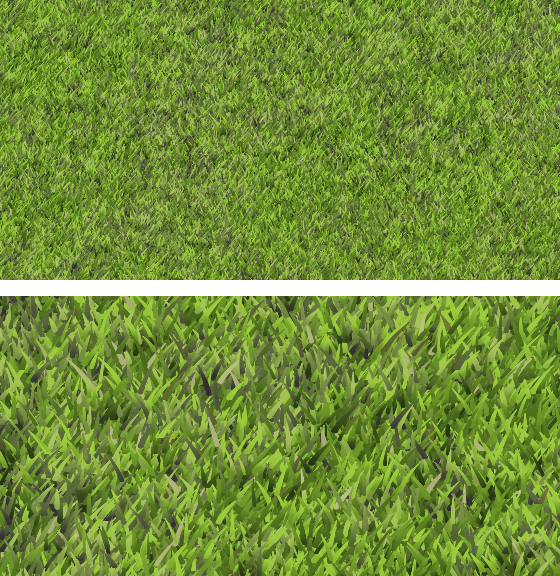
Top: the whole. Bottom: its middle third, enlarged.
This texture is drawn by a Shadertoy shader. Its source:

```glsl
vec4 hash4(vec2 p) {
    vec4 q = fract(p.xyxy * vec4(0.1031, 0.1030, 0.0973, 0.1099));
    q += dot(q, q.wzxy + 33.33);
    return fract((q.xxyz + q.yzzw) * q.zywx);
}

float noise(vec2 p) {
    vec2 i = floor(p), f = fract(p);
    f = f * f * (3.0 - 2.0 * f);
    return mix(mix(hash4(i).x, hash4(i + vec2(1, 0)).x, f.x),
               mix(hash4(i + vec2(0, 1)).x, hash4(i + vec2(1, 1)).x, f.x), f.y);
}

// Ramp from shaded soil through green to sunlit blade tips
vec3 grassColor(float light) {
    vec3 c = mix(vec3(0.15, 0.21, 0.08), vec3(0.31, 0.44, 0.115), smoothstep(-0.15, 0.33, light));
    c = mix(c, vec3(0.42, 0.58, 0.15), smoothstep(0.33, 0.66, light));
    return mix(c, vec3(0.61, 0.80, 0.23), smoothstep(0.66, 1.15, light));
}

void mainImage(out vec4 fragColor, in vec2 fragCoord) {
    vec2 uv = fragCoord / iResolution.y;
    float pixel = 1.0 / iResolution.y;

    // Broad changes in dryness, lean and shade
    float dryness = 0.4 * noise(uv * 5.0 + 7.0) + 0.6 * noise(uv * 19.0 + 40.0);
    float wind = noise(uv * 9.0 + 21.0) - 0.5;
    float clump = 0.5 * noise(uv * vec2(22.0, 30.0) + 3.0) + 0.5 * noise(uv * 55.0 + 60.0) - 0.5;

    vec3 color = grassColor(0.4 * noise(uv * 120.0));
    vec2 cellSize = vec2(0.03, 0.02);

    // Layers of blades, painted from back to front
    for (int layer = 0; layer < 15; layer++) {
        float depth = float(layer) / 14.0;
        vec2 offset = hash4(vec2(float(layer) * 7.3 + 1.0, 5.0)).xy * 40.0;
        vec2 grid = uv / cellSize + offset;
        vec2 cell = floor(grid);

        for (int row = 0; row >= -2; row--)
        for (int column = -1; column <= 1; column++) {
            vec2 id = cell + vec2(column, row);
            vec4 r = hash4(id + float(layer) * 61.7);
            vec4 s = hash4(id + float(layer) * 37.1 + 211.0);

            // Curved, tapering blade from its root
            vec2 p = (grid - id - r.xy) * cellSize;
            float size = mix(0.012, 0.034, r.z);
            float lean = clamp(0.2 + 0.5 * wind + 2.0 * (r.w - 0.5), -0.85, 0.9);
            float height = clamp(p.y / size, 0.0, 1.0);
            float bend = lean * size * height * mix(0.7, 1.0, height);
            float side = abs(p.x - bend) / sqrt(1.0 + lean * lean);
            float beyond = max(max(-p.y, p.y - size), 0.0);
            float halfWidth = mix(0.0019, 0.0034, s.x) * (1.0 - 0.7 * height * height);
            float dist = length(vec2(side, beyond)) - halfWidth;
            float cover = 1.0 - smoothstep(-0.4 * pixel, 0.4 * pixel, dist);

            // Light rises toward the tip; dry blades are duller
            float light = -0.15 + 1.08 * s.y + 0.38 * height + 0.65 * clump + 0.12 * depth;
            vec3 blade = grassColor(light);
            float dry = smoothstep(0.5, 0.75, dryness + 0.8 * (s.z - 0.5));
            blade += dry * vec3(0.045, -0.035, 0.125);
            blade = mix(blade, vec3(0.76, 0.75, 0.55), 0.8 * step(0.982, s.w));
            blade = mix(blade, vec3(0.38, 0.34, 0.20), 0.7 * step(s.w, 0.015));
            color = mix(color, blade, cover);
        }
    }
    fragColor = vec4(clamp(color, 0.0, 1.0), 1.0);
}
```
